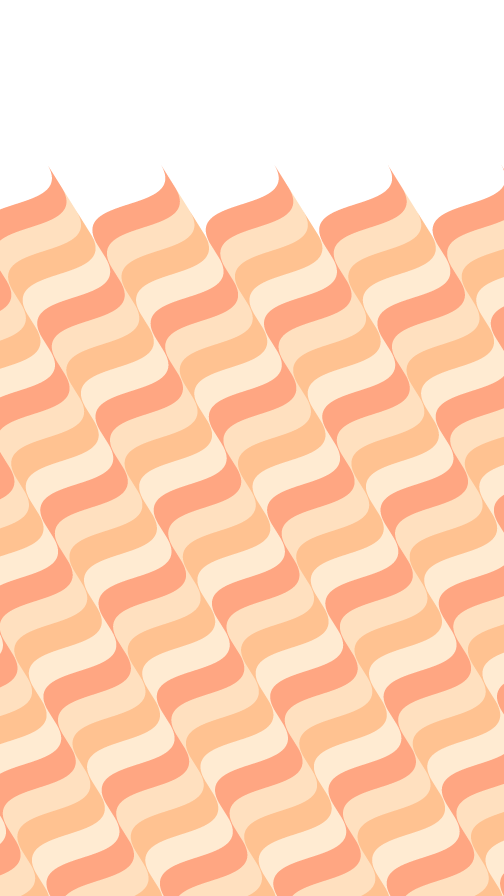
Write a WebGL 2 fragment shader that draws this pattern.

```glsl
#version 300 es
precision highp float;
// Slanted columns of stacked S-shaped bands in four warm tones under a white sky.
// Each column is a sheared strip; an S curve across it is repeated downward,
// and the band number below the curve picks the colour. Lengths: canvas width = 1.

uniform vec2 u_resolution;
out vec4 fragColor;

const float COLUMN_WIDTH = 0.225;    // horizontal repeat
const float COLUMN_SLANT = 0.624;    // rightward drift per unit of descent
const vec2  FIRST_TIP = vec2(0.0926, 0.3241); // from the top left corner
const float BAND_HEIGHT = 0.0463;
const float CURVE_CENTRE = 0.4051;   // depth of the middle of the top edge
const float CURVE_TILT = 0.0451;     // rise through the middle of the S
const float CURVE_HOOK = 0.0359;     // extra rise at the hooked ends
const int   SAMPLES = 4;             // antialiasing grid per axis

const vec3 WHITE  = vec3(1.0);
const vec3 CORAL  = vec3(1.0, 0.65, 0.51);
const vec3 PEACH  = vec3(1.0, 0.88, 0.75);
const vec3 ORANGE = vec3(1.0, 0.76, 0.57);
const vec3 CREAM  = vec3(1.0, 0.92, 0.825);

// Depth of the S curve at a position 0..1 across a column.
// The sine of a third of an arcsine inverts the smoothstep cubic,
// which makes both ends tangent to the column sides.
float curveDepth(float across) {
    float w = 2.0 * sin(asin(clamp(1.0 - 2.0 * across, -1.0, 1.0)) / 3.0);
    return CURVE_CENTRE + CURVE_TILT * w + CURVE_HOOK * w * w * w;
}

vec3 bandColour(float band) {
    float tone = mod(band, 4.0);
    if (tone < 0.5) return CORAL;
    if (tone < 1.5) return PEACH;
    if (tone < 2.5) return ORANGE;
    return CREAM;
}

// p.x runs right, p.y runs down from the top edge.
vec3 pattern(vec2 p) {
    vec2 q = p - FIRST_TIP;
    float across = fract((q.x - COLUMN_SLANT * q.y) / COLUMN_WIDTH);
    float depth = p.y - curveDepth(across);
    return depth < 0.0 ? WHITE : bandColour(floor(depth / BAND_HEIGHT));
}

void main() {
    // Average a regular grid of samples to smooth the edges.
    vec3 sum = vec3(0.0);
    for (int j = 0; j < SAMPLES; j++) {
        for (int i = 0; i < SAMPLES; i++) {
            vec2 offset = (vec2(i, j) + 0.5) / float(SAMPLES) - 0.5;
            vec2 pixel = gl_FragCoord.xy + offset;
            sum += pattern(vec2(pixel.x, u_resolution.y - pixel.y) / u_resolution.x);
        }
    }
    fragColor = vec4(sum / float(SAMPLES * SAMPLES), 1.0);
}
```
